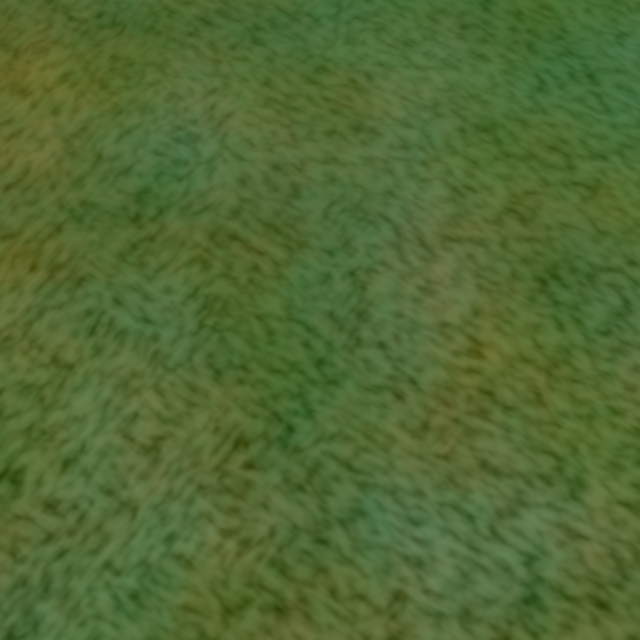
Reproduce this texture procedurally as a WebGL 2 fragment shader.

```glsl
#version 300 es
precision highp float;
// Soft, slightly blurred lawn with short slanted blades and broad tinted patches.

uniform vec2 u_resolution;
out vec4 fragColor;

const vec3 GRASS = vec3(0.322, 0.409, 0.200);        // average turf colour
const vec3 SHADE_AXIS = vec3(0.98, 1.0, 1.05);       // colour change from dark to light
const vec3 DRY_TINT = vec3(0.075, -0.012, -0.015);   // brownish patches
const vec3 COOL_TINT = vec3(-0.015, 0.012, 0.075);   // bluish patches
const vec3 LUSH_TINT = vec3(-0.050, 0.015, 0.005);   // greener far corner
const float RECEDE = 0.25;                           // shrinking towards the top
const float BLADE_CONTRAST = 0.112;
const float PATCH_CONTRAST = 0.045;
const vec2 BLADE_FREQ = vec2(29.0, 52.0);            // along, across the blade
const vec2 FINE_FREQ = vec2(58.0, 92.0);
const float CLUMP_FREQ = 15.0;
const float PATCH_FREQ = 3.6;
const float LEAN_RIGHT = -0.62;                      // blade angles in radians
const float LEAN_LEFT = 0.95;

float hash(vec2 p) {
    return fract(sin(dot(p, vec2(127.1, 311.7))) * 43758.5453);
}

// Contribution of one lattice corner with a random unit gradient
float corner(vec2 cell, vec2 offset) {
    float angle = 6.28319 * hash(cell);
    return dot(vec2(cos(angle), sin(angle)), offset);
}

float gradientNoise(vec2 p) {
    vec2 i = floor(p);
    vec2 f = p - i;
    vec2 w = f * f * f * (f * (f * 6.0 - 15.0) + 10.0);
    vec2 e = vec2(1.0, 0.0);
    float low = mix(corner(i, f), corner(i + e.xy, f - e.xy), w.x);
    float high = mix(corner(i + e.yx, f - e.yx), corner(i + e.xx, f - e.xx), w.x);
    return mix(low, high, w.y);
}

// Two octaves for the broad patches
float patchNoise(vec2 p) {
    return gradientNoise(p) + 0.5 * gradientNoise(p * 2.3 + 17.4);
}

vec2 rotateTo(vec2 p, float angle) {
    float c = cos(angle), s = sin(angle);
    return vec2(c * p.x + s * p.y, c * p.y - s * p.x);
}

// Streaky noise stretched along one direction
float blades(vec2 p, float angle) {
    vec2 q = rotateTo(p, angle);
    return gradientNoise(q * BLADE_FREQ + 31.7) + 0.38 * gradientNoise(q * FINE_FREQ + 73.1);
}

void main() {
    vec2 uv = gl_FragCoord.xy / u_resolution;

    // Ground plane that recedes gently upwards, with a small wobble
    vec2 ground = vec2(uv.x - 0.5, uv.y) / (1.0 - RECEDE * uv.y);
    ground += 0.006 * vec2(gradientNoise(ground * 18.0 + 5.3),
                           gradientNoise(ground * 18.0 + 41.9));

    // Blades of two leanings, blended at constant strength
    float lean = smoothstep(0.1, 0.9, uv.x + 0.25 + 0.9 * gradientNoise(ground * 7.0 + 9.2));
    float grain = mix(blades(ground, LEAN_LEFT), blades(ground, LEAN_RIGHT), lean);
    grain /= length(vec2(lean, 1.0 - lean));

    // Clumps, then deeper shadows than highlights
    grain += 0.5 * gradientNoise(ground * CLUMP_FREQ + 63.5);
    grain -= 0.5 * (grain * grain - 0.09);
    float nearness = mix(1.15, 0.68, smoothstep(0.1, 1.0, uv.y));

    // Broad variation of brightness and hue
    float shade = BLADE_CONTRAST * nearness * grain
                + PATCH_CONTRAST * patchNoise(ground * PATCH_FREQ + 3.8);
    float dry = patchNoise(ground * PATCH_FREQ + 27.6)
              + 0.35 * gradientNoise(ground * 24.0 + 88.3);
    float cool = patchNoise(ground * PATCH_FREQ * 0.8 + 52.1);
    float lush = smoothstep(1.15, 2.0, uv.x * 0.8 + uv.y * 1.2);

    vec3 color = GRASS + SHADE_AXIS * shade;
    color += DRY_TINT * dry * (1.0 - 0.6 * lush);
    color += COOL_TINT * cool;
    color += LUSH_TINT * lush;
    fragColor = vec4(clamp(color, 0.0, 1.0), 1.0);
}
```
